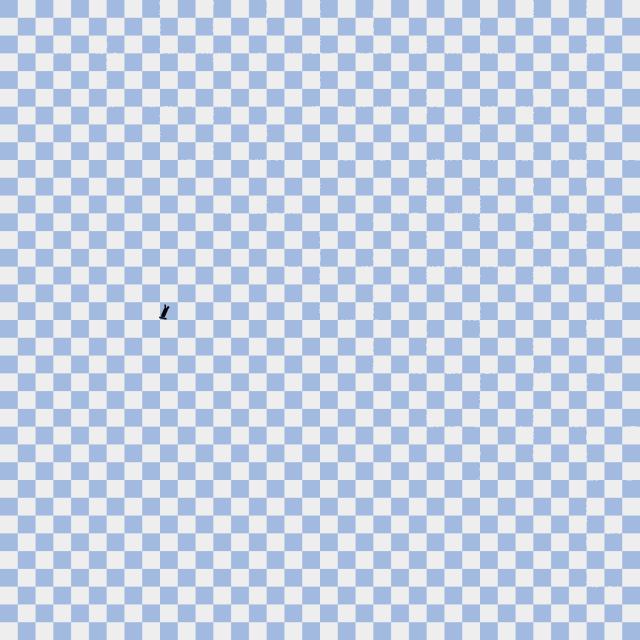
This pattern is drawn by a Shadertoy shader. Its source:

```glsl
// Blue and off-white checkerboard with faintly frayed block borders and one small ink blot.

const float CELLS = 36.0;            // squares across and down
const float BLOCKS = 12.0;           // blocks of three squares each way
const float FRAY_SLOTS = 384.0;      // possible nicks along one border
const float FRAY_DEPTH = 0.0010;     // half width of a nick
const vec3 WHITE = vec3(0.935);
const vec3 BLUE = vec3(0.635, 0.725, 0.88);
const vec3 INK = vec3(0.02);

float hash(vec2 p) {
    return fract(sin(dot(p, vec2(127.1, 311.7))) * 43758.5453);
}

// 1 inside a shape, 0 outside, smoothed over one pixel
float fill(float dist, float pixel) {
    return clamp(0.5 - dist / pixel, 0.0, 1.0);
}

// Smoothed square wave: +1 on even cells, -1 on odd ones
float stripes(float x, float pixel) {
    float fromCenter = abs(mod(x + 0.5, 2.0) - 1.0);
    return clamp((0.5 - fromCenter) * 2.0 / pixel, -1.0, 1.0);
}

// Small nicks in clusters on the block borders, none on the canvas rim
float fray(float along, float across, float pixel) {
    float border = floor(across * BLOCKS + 0.5);
    float inside = step(0.5, border) * step(border, BLOCKS - 0.5);
    float slot = along * FRAY_SLOTS;
    float cluster = step(0.5, hash(vec2(floor(along * CELLS), border + 40.0)));
    float chosen = step(0.62, hash(vec2(floor(slot), border)));
    float width = fill((abs(fract(slot) - 0.5) - 0.38) / FRAY_SLOTS, pixel);
    float depth = fill(abs(across - border / BLOCKS) - FRAY_DEPTH, pixel);
    return inside * cluster * chosen * width * depth;
}

float capsule(vec2 p, vec2 a, vec2 b, float radius) {
    vec2 axis = b - a;
    float t = clamp(dot(p - a, axis) / dot(axis, axis), 0.0, 1.0);
    return length(p - a - axis * t) - radius;
}

// Ragged leaning blot, about one square tall; y points down
float blot(vec2 p) {
    float body = capsule(p, vec2(0.003, -0.004), vec2(-0.001, 0.005), 0.0032);
    float tip = capsule(p, vec2(0.002, -0.011), vec2(0.003, -0.004), 0.0012);
    float spur = capsule(p, vec2(0.007, -0.008), vec2(0.003, -0.002), 0.0016);
    float tail = capsule(p, vec2(-0.006, 0.008), vec2(0.003, 0.010), 0.0013);
    return min(min(body, tip), min(spur, tail));
}

void mainImage(out vec4 fragColor, in vec2 fragCoord) {
    vec2 uv = fragCoord / iResolution.xy;
    uv.y = 1.0 - uv.y;               // rows count from the top
    float pixel = 1.0 / min(iResolution.x, iResolution.y);

    // Checkerboard
    vec2 cell = uv * CELLS;
    float cellPixel = pixel * CELLS;
    float blue = 0.5 + 0.5 * stripes(cell.x, cellPixel) * stripes(cell.y, cellPixel);

    // Worn borders, only above the falling diagonal
    float worn = step(uv.y, uv.x + 0.004);
    float nick = worn * max(fray(uv.y, uv.x, pixel), fray(uv.x, uv.y, pixel));
    blue = mix(blue, 0.0, nick);

    vec3 color = mix(WHITE, BLUE, blue);

    // Ink blot
    color = mix(color, INK, fill(blot(uv - vec2(0.256, 0.488)), pixel));

    fragColor = vec4(color, 1.0);
}
```
